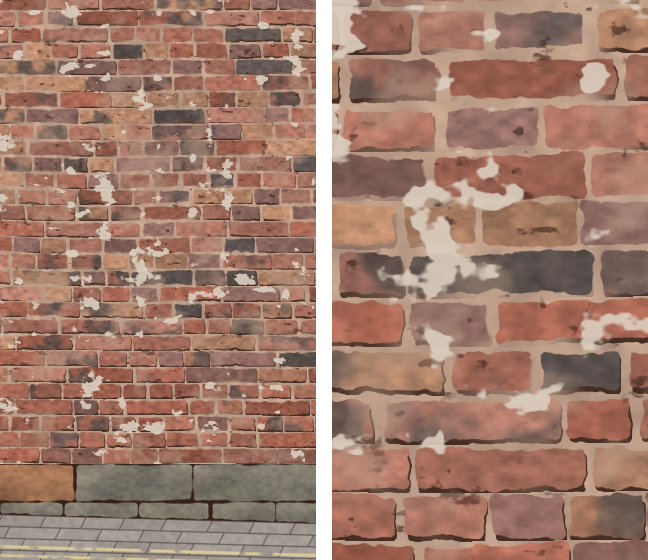
Left, the full canvas; right, a detail of the centre.
Reproduce this texture procedurally as a WebGL 2 fragment shader.

```glsl
#version 300 es
precision highp float;
// Weathered brick wall on a course of rough stone blocks, with pavers and two
// painted lines at its foot. Jittered cells lay out the units, a rounded box
// shapes each one, and value noise adds chipped edges, stains and lime patches.
uniform vec2 u_resolution;
out vec4 outColor;

// Lengths are fractions of the canvas height.
const float COURSE = 0.0289;
const float BRICK = 0.106;
const float JOINT = 0.0052;
const float HEADER_SHARE = 0.36;
const float WALL_BASE = 0.172;
const float LEDGE = 0.104;
const float GROUND = 0.081;
const float GROUND_SLOPE = 0.028;

const vec3 RED = vec3(0.61, 0.36, 0.29);
const vec3 ROSE = vec3(0.66, 0.46, 0.40);
const vec3 BUFF = vec3(0.69, 0.51, 0.40);
const vec3 PLUM = vec3(0.54, 0.40, 0.37);
const vec3 CHARCOAL = vec3(0.33, 0.30, 0.29);
const vec3 MORTAR = vec3(0.73, 0.61, 0.53);
const vec3 LIME = vec3(0.86, 0.81, 0.75);
const vec3 SHADOW = vec3(0.22, 0.13, 0.10);
const vec3 STONE = vec3(0.50, 0.48, 0.43);
const vec3 SANDSTONE = vec3(0.62, 0.44, 0.32);
const vec3 PAVER = vec3(0.62, 0.59, 0.56);
const vec3 PAINT = vec3(0.85, 0.79, 0.60);

float hash(vec2 p) { return fract(sin(dot(p, vec2(127.1, 311.7))) * 43758.5453); }

float noise(vec2 p) {
  vec2 i = floor(p), f = fract(p);
  f = f * f * (3.0 - 2.0 * f);
  return mix(mix(hash(i), hash(i + vec2(1, 0)), f.x),
             mix(hash(i + vec2(0, 1)), hash(i + vec2(1, 1)), f.x), f.y);
}

float fbm(vec2 p) {
  float sum = 0.0, amp = 0.53;
  for (int k = 0; k < 4; k++) {
    sum += amp * noise(p);
    p = p * 2.03 + 17.0;
    amp *= 0.5;
  }
  return sum;
}

float roundBox(vec2 q, vec2 halfSize, float r) {
  vec2 d = abs(q) - halfSize + r;
  return length(max(d, 0.0)) + min(max(d.x, d.y), 0.0) - r;
}

float cover(float d) {
  float aa = 0.9 / u_resolution.y;
  return 1.0 - smoothstep(-aa, aa, d);
}

float edge(float i, float row) { return i + 0.26 * (hash(vec2(i, row)) - 0.5); }

// Finds the jittered cell around x: centre, half width, index.
vec3 findCell(float x, float row, float splitShare) {
  float i = floor(x);
  if (x < edge(i, row)) i -= 1.0;
  else if (x > edge(i + 1.0, row)) i += 1.0;
  float lo = edge(i, row), hi = edge(i + 1.0, row), mid = 0.5 * (lo + hi);
  float side = 0.0;
  if (hash(vec2(i + 41.0, row)) < splitShare) {
    side = step(mid, x);
    if (side > 0.5) lo = mid; else hi = mid;
  }
  return vec3(0.5 * (lo + hi), 0.5 * (hi - lo), 2.0 * i + side);
}

vec3 brickColor(vec2 id, vec2 p) {
  float pick = hash(id + 3.7);
  vec3 c = mix(RED, ROSE, hash(id + 9.1));
  c = mix(c, BUFF, step(0.66, pick) * smoothstep(0.2, 0.4, p.y));
  c = mix(c, PLUM, step(0.82, pick));
  c = mix(c, CHARCOAL, 0.9 * step(0.945, pick));
  c = mix(c, RED, 0.5 * (1.0 - smoothstep(0.2, 0.42, p.y)));
  float burnt = step(0.72, hash(id + 5.3)) * smoothstep(0.48, 0.68, fbm(p * 22.0 + id));
  return mix(c, CHARCOAL, 0.75 * burnt) * (0.9 + 0.22 * hash(id + 1.9));
}

vec3 brickWall(vec2 p, float grain) {
  vec2 w = p + vec2(0.0, 0.003 * (noise(p * vec2(8.0, 5.0)) - 0.5));
  float y = (w.y - WALL_BASE) / COURSE, row = floor(y);
  float shift = 0.5 * mod(row, 2.0) + 0.4 * hash(vec2(row, 8.0));
  float x = w.x / BRICK + shift;
  vec3 cell = findCell(x, row, HEADER_SHARE + 0.5 * step(0.86, hash(vec2(row, 2.0))));
  vec2 id = vec2(cell.z, row);
  vec2 q = vec2((x - cell.x) * BRICK, (y - row - 0.5) * COURSE);
  vec2 halfSize = 0.5 * (vec2(2.0 * cell.y * BRICK, COURSE) - JOINT);
  float chip = 0.006 * (fbm(p * 95.0) - 0.5) + 0.004 * (noise(p * 24.0) - 0.5);
  float brick = cover(roundBox(q, halfSize, 0.003) + chip);
  float above = cover(roundBox(q + vec2(-0.001, 0.003), halfSize, 0.003) + chip);

  vec3 joint = MORTAR * (0.84 + 0.34 * fbm(p * 60.0 + 5.0));
  float depth = smoothstep(0.32, 0.7, noise(p * 13.0 + 30.0)) + 0.45 * (1.0 - smoothstep(0.2, 0.5, p.y));
  joint = mix(joint, SHADOW, clamp(above * depth, 0.0, 0.9));
  vec3 c = mix(joint, brickColor(id, p) * (0.78 + 0.44 * grain), brick);

  // Pits, smeared mortar and lime patches.
  c = mix(c, SHADOW, 0.6 * smoothstep(0.70, 0.82, fbm(p * vec2(70.0, 100.0) + 50.0)));
  c = mix(c, MORTAR, 0.45 * smoothstep(0.5, 0.75, fbm(p * 28.0 + 70.0)));
  float band = exp(-40.0 * dot(p - vec2(0.2, 0.47), p - vec2(0.2, 0.47)));
  float lime = smoothstep(0.70, 0.75, fbm(p * vec2(32.0, 42.0) + 90.0) + 0.08 * band);
  return mix(c, LIME, 0.9 * lime);
}

vec3 stoneBase(vec2 p, float grain) {
  float upper = step(LEDGE, p.y);
  float lo = mix(GROUND - GROUND_SLOPE * p.x, LEDGE, upper), hi = mix(LEDGE, WALL_BASE, upper);
  float size = mix(0.125, 0.23, upper);
  vec3 cell = findCell((p.x - 0.114) / size, upper + 60.0, 0.0);
  vec2 q = vec2(p.x - 0.114 - cell.x * size, p.y - 0.5 * (lo + hi));
  float d = roundBox(q, vec2(cell.y * size, 0.5 * (hi - lo)) - 0.002, 0.006);
  float block = cover(d + 0.007 * (fbm(p * 45.0) - 0.5));
  vec3 c = mix(STONE, SANDSTONE, upper * step(cell.z, -1.0));
  c *= 0.62 + 0.5 * fbm(p * vec2(15.0, 28.0)) + 0.28 * grain;
  return mix(SHADOW, c * (0.92 + 0.12 * smoothstep(-0.02, 0.02, q.y)), block);
}

vec3 pavement(vec2 p, float grain) {
  float drop = GROUND - GROUND_SLOPE * p.x - p.y;
  float y = drop / 0.021, row = floor(y);
  vec3 cell = findCell((p.x + 0.5 * drop) / 0.075 + 0.5 * row, row + 80.0, 0.0);
  vec2 q = vec2((p.x + 0.5 * drop) - (cell.x - 0.5 * row) * 0.075, (y - row - 0.5) * 0.021);
  float slab = cover(roundBox(q, vec2(cell.y * 0.075, 0.0105) - 0.0011, 0.002));
  vec3 c = PAVER * (0.86 + 0.2 * grain + 0.1 * hash(vec2(cell.z, row)));
  c = mix(PAVER * 0.62, c, slab);
  // Two worn painted lines.
  float line = abs(abs(drop - 0.065) - 0.008) - 0.0026;
  return mix(c, PAINT, cover(line) * smoothstep(0.25, 0.5, fbm(p * 50.0)));
}

void main() {
  vec2 p = gl_FragCoord.xy / u_resolution.y;
  float grain = fbm(p * vec2(110.0, 150.0));
  vec3 c = p.y > WALL_BASE ? brickWall(p, grain) : stoneBase(p, grain);
  float ground = p.y - GROUND + GROUND_SLOPE * p.x;
  c = mix(c, pavement(p, grain), cover(ground));
  outColor = vec4(clamp(c, 0.0, 1.0), 1.0);
}
```
